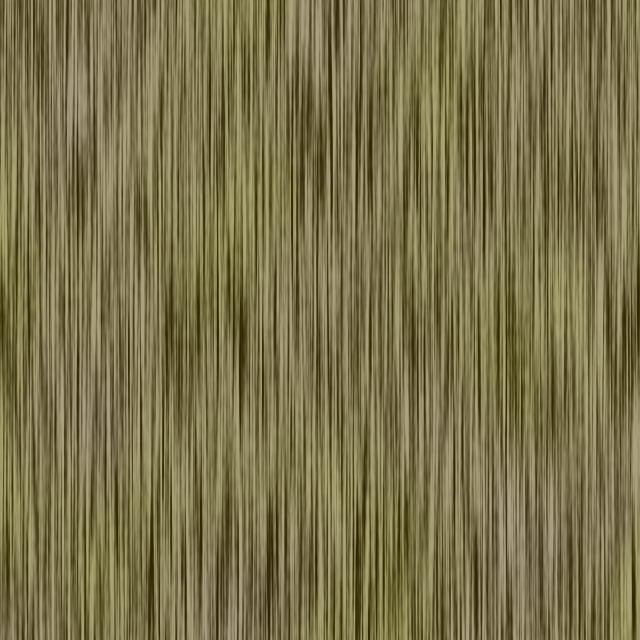
Write a Shadertoy shader that draws this texture.

```glsl
// Unit gradient with a hashed direction
vec2 gradientAt(ivec2 cell) {
    uint h = uint(cell.x) * 1597334677u ^ uint(cell.y) * 3812015801u;
    h = (h ^ (h >> 16)) * 2246822519u;
    h = (h ^ (h >> 13)) * 3266489917u;
    h ^= h >> 16;
    float angle = float(h & 65535u) / 65536.0 * 6.28319;
    return vec2(cos(angle), sin(angle));
}

float gradientNoise(vec2 p) {
    ivec2 cell = ivec2(floor(p));
    vec2 f = fract(p);
    vec2 w = f * f * (3.0 - 2.0 * f);
    float a = dot(gradientAt(cell), f);
    float b = dot(gradientAt(cell + ivec2(1, 0)), f - vec2(1, 0));
    float c = dot(gradientAt(cell + ivec2(0, 1)), f - vec2(0, 1));
    float d = dot(gradientAt(cell + ivec2(1, 1)), f - vec2(1, 1));
    return mix(mix(a, b, w.x), mix(c, d, w.x), w.y);
}

// Long upright strands in several widths
float fibres(vec2 p) {
    float strands = 0.25 * gradientNoise(p * vec2(127.0, 5.0) + 11.3);
    strands += 0.65 * gradientNoise(p * vec2(193.0, 4.0) + 47.7);
    strands += 0.9 * gradientNoise(p * vec2(281.0, 4.5) + 83.1);
    strands += 0.75 * gradientNoise(p * vec2(397.0, 6.0) + 29.4);
    strands += 0.25 * gradientNoise(p * vec2(301.0, 45.0) + 131.9);
    return strands;
}

// Sparse thin gaps that run far up the weave
float gaps(vec2 p) {
    return smoothstep(0.1, 0.35, gradientNoise(p * vec2(233.0, 3.0) + 157.2));
}

void mainImage(out vec4 fragColor, in vec2 fragCoord) {
    vec2 uv = fragCoord / iResolution.y;

    // Barely visible waver along the strands
    vec2 p = uv;
    p.x += 0.0004 * gradientNoise(uv * vec2(9.0, 5.0) + 5.2);

    // Broad uneven shading, drawn out along the strands
    float shade = 0.12 * gradientNoise(uv * vec2(5.0, 3.0) + 21.6)
                + 0.12 * gradientNoise(uv * vec2(30.0, 6.0) + 62.4);
    float tone = smoothstep(-1.1, 0.65, fibres(p) + shade - 0.45 * gaps(p));

    vec3 darkFurrow = vec3(0.18, 0.14, 0.0);
    vec3 paleStraw = vec3(0.67, 0.64, 0.48);
    vec3 color = mix(darkFurrow, paleStraw, tone);

    // Patches drift between olive green and dusty brown
    float hue = gradientNoise(uv * vec2(4.5, 3.0) + 34.8)
              + 0.4 * gradientNoise(uv * vec2(13.0, 5.0) + 75.5);
    color += hue * vec3(0.0, 0.03, -0.075) * (0.35 + 0.65 * tone);

    fragColor = vec4(clamp(color, 0.0, 1.0), 1.0);
}
```
